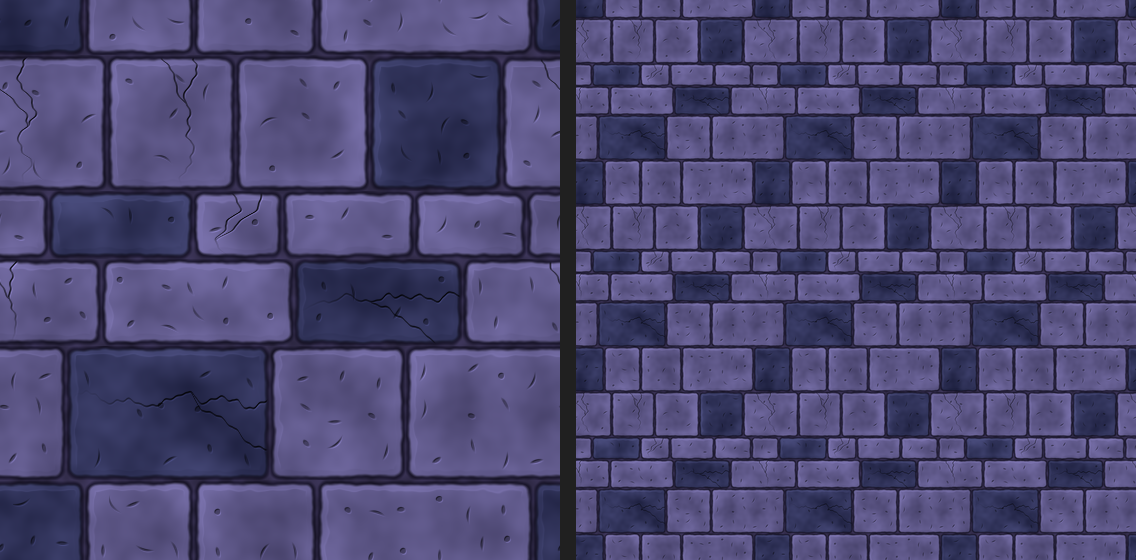
Left: one tile. Right: repeated 3 by 3.
Write a WebGL 2 fragment shader that draws this texture.

```glsl
#version 300 es
precision highp float;
// Tiling wall of worn violet stone blocks, some dark blue, with chips and cracks.

uniform vec2 u_resolution;
out vec4 outColor;

// Layout: course edges, five joint positions per course (short courses are padded).
const float COURSES[6] = float[6](0.142, 0.383, 0.538, 0.659, 0.901, 1.142);
const float JOINTS[25] = float[25](
    0.118, 0.482, 0.724, 1.118, 1.118,
    0.181, 0.525, 0.826, 1.181, 1.181,
    0.087, 0.345, 0.504, 0.740, 0.940,
    0.191, 0.421, 0.660, 0.896, 1.191,
    0.151, 0.346, 0.566, 0.952, 1.151);
// One bit per stone of each course.
const int DARK_STONES[5] = int[5](1, 2, 1, 4, 8);
const int CRACKED_STONES[5] = int[5](1, 6, 2, 9, 0);

const float HALF_GAP = 0.0065;
const float CORNER = 0.014;
const float RIM_WIDTH = 0.011;
const float CHIP_SPACING = 0.062;
const float CHIP_CHANCE = 0.8;
const float CRACK_WIDTH = 0.0016;
const vec2 RELIEF = vec2(-0.0013, 0.0018);

const vec3 GROOVE = vec3(0.10, 0.085, 0.17);
const vec3 MORTAR = vec3(0.21, 0.185, 0.31);
const vec3 VIOLET_LOW = vec3(0.28, 0.26, 0.42);
const vec3 VIOLET_HIGH = vec3(0.45, 0.42, 0.64);
const vec3 BLUE_LOW = vec3(0.11, 0.12, 0.24);
const vec3 BLUE_HIGH = vec3(0.26, 0.27, 0.45);

vec2 hash2(vec2 p) {
    vec3 h = fract(p.xyx * vec3(0.1031, 0.1030, 0.0973));
    h += dot(h, h.yzx + 33.33);
    return fract((h.xx + h.yz) * h.zy);
}

float corner(vec2 cell, vec2 f, vec2 o, float period) {
    float a = 6.2832 * hash2(mod(cell + o, period) + period).x;
    return dot(vec2(cos(a), sin(a)), f - o);
}

// Gradient noise that wraps after a whole number of cells.
float noise(vec2 p, float period) {
    vec2 c = floor(p), f = fract(p);
    vec2 w = f * f * f * (f * (f * 6.0 - 15.0) + 10.0);
    return mix(mix(corner(c, f, vec2(0, 0), period), corner(c, f, vec2(1, 0), period), w.x),
               mix(corner(c, f, vec2(0, 1), period), corner(c, f, vec2(1, 1), period), w.x), w.y);
}

// Bent ellipse: ranges from a round pit to a thin curved scratch.
float chip(vec2 p, vec2 shape, float angle, float soft) {
    float c = cos(angle), s = sin(angle);
    p = mat2(c, -s, s, c) * p;
    p.y += 35.0 * (shape.x - 0.5) * p.x * p.x;
    vec2 size = vec2(mix(0.005, 0.012, shape.x), mix(0.006, 0.0018, sqrt(shape.x)));
    float d = (length(p / size) - 1.0) * size.y;
    return 1.0 - smoothstep(-soft, soft, d);
}

// Jagged line with one side branch, tapering toward its lower end.
float crack(vec2 q, vec2 halfSize, float seed, float soft) {
    float wander = 0.04 * noise(vec2(q.y * 17.0 + 20.0, seed * 40.0), 64.0)
                 + 0.012 * noise(vec2(q.y * 60.0 + 30.0, seed * 50.0), 64.0);
    float x = q.x - halfSize.x * (seed - 0.5) * 0.6 - wander;
    float rise = max(q.y - halfSize.y * (seed - 0.6), 0.0);
    float lean = (seed > 0.5 ? -0.65 : 0.65) * rise;
    float d = min(abs(x), abs(x - lean + 0.3 * wander * min(rise * 30.0, 1.0)));
    float taper = smoothstep(-1.0, 0.2, q.y / halfSize.y);
    return taper * (1.0 - smoothstep(CRACK_WIDTH - soft, CRACK_WIDTH + soft, d));
}

// Sunken marks: shade the upper left inside, light the lower right outside.
vec3 carve(vec3 color, float mark, float shifted, float depth) {
    color *= 1.0 - depth * mark - 0.4 * max(mark - shifted, 0.0);
    return color + 0.3 * color * max(shifted - mark, 0.0);
}

void main() {
    vec2 uv = gl_FragCoord.xy / u_resolution;
    float soft = max(0.8 / min(u_resolution.x, u_resolution.y), 0.0007);

    // Find the course and the stone.
    vec2 p = vec2(uv.x, fract(uv.y - COURSES[0]) + COURSES[0]);
    int row = 0, col = 0;
    for (int i = 1; i < 5; i++) if (p.y >= COURSES[i]) row = i;
    float first = JOINTS[row * 5];
    p.x = fract(uv.x - first) + first;
    for (int i = 1; i < 5; i++) if (p.x >= JOINTS[row * 5 + i]) col = i;
    vec2 low = vec2(JOINTS[row * 5 + col], COURSES[row]);
    vec2 high = vec2(col < 4 ? JOINTS[row * 5 + col + 1] : first + 1.0, COURSES[row + 1]);
    vec2 halfSize = 0.5 * (high - low), q = p - 0.5 * (low + high);
    vec2 id = vec2(col, row) * 7.0 + 3.0;
    vec2 seed = hash2(id);
    bool dark = (DARK_STONES[row] >> col & 1) == 1;

    // Uneven rounded outline; depth grows toward the middle.
    vec2 a = abs(q) - halfSize + HALF_GAP + CORNER;
    float d = length(max(a, 0.0)) + min(max(a.x, a.y), 0.0) - CORNER;
    d += 0.004 * noise(uv * 24.0, 24.0) + 0.0015 * noise(uv * 70.0, 70.0);
    float depth = -d;

    // Mottled face, lighter toward the edges.
    float clouds = noise(uv * 7.0, 7.0) + 0.5 * noise(uv * 15.0, 15.0) + 0.25 * noise(uv * 34.0, 34.0);
    float tone = 0.43 + 0.65 * clouds + 0.16 * (seed.x - 0.5);
    tone += 0.25 * (1.0 - smoothstep(0.0, 0.07, depth));

    // Worn rim lit from the upper left, with a fine line on its inner edge.
    vec2 n = max(a + 0.01, 0.0) * sign(q);
    float lit = dot(n / max(length(n), 0.001), vec2(-0.45, 0.89));
    float rimEdge = RIM_WIDTH + 0.007 * noise(uv * 31.0, 31.0);
    float rim = 1.0 - smoothstep(rimEdge - 0.002, rimEdge + 0.002, depth);
    float line = exp(-pow((depth - rimEdge) / 0.0016, 2.0));
    tone += rim * (0.08 + 0.2 * lit) + line * (0.08 + 0.12 * lit);
    tone = clamp(tone, 0.0, 1.15);
    vec3 stone = dark ? mix(BLUE_LOW, BLUE_HIGH, tone) : mix(VIOLET_LOW, VIOLET_HIGH, tone);

    // Chips on a jittered grid fitted inside the stone.
    vec2 field = 2.0 * halfSize - 0.03;
    vec2 count = max(round(field / CHIP_SPACING), 1.0);
    vec2 g = (q / field + 0.5) * count;
    vec2 key = floor(g) + id * 13.0;
    vec2 place = hash2(key), shape = hash2(key + 71.0);
    vec2 f = (fract(g) - 0.5 - 0.5 * (place - 0.5)) * field / count;
    float present = step(shape.y, CHIP_CHANCE) * smoothstep(0.008, 0.013, depth);
    float angle = 6.2832 * hash2(key + 37.0).x;
    stone = carve(stone, present * chip(f, shape, angle, soft),
                  present * chip(f + RELIEF, shape, angle, soft), 0.3);

    // Cracks run sideways on dark stones.
    if ((CRACKED_STONES[row] >> col & 1) == 1) {
        vec2 c = dark ? q.yx : q, s = dark ? halfSize.yx : halfSize;
        vec2 shift = dark ? RELIEF.yx : RELIEF;
        stone = carve(stone, crack(c, s, seed.y, soft), crack(c + shift, s, seed.y, soft), 0.5);
    }

    // Soft contact shade and recessed mortar.
    stone *= mix(0.6, 1.0, smoothstep(0.0, 0.005, depth));
    vec3 mortar = mix(GROOVE, MORTAR, smoothstep(0.001, 0.009, d));
    mortar *= 1.0 + 0.35 * noise(uv * 40.0, 40.0);
    outColor = vec4(mix(stone, mortar, smoothstep(-soft - 0.001, soft + 0.001, d)), 1.0);
}
```
